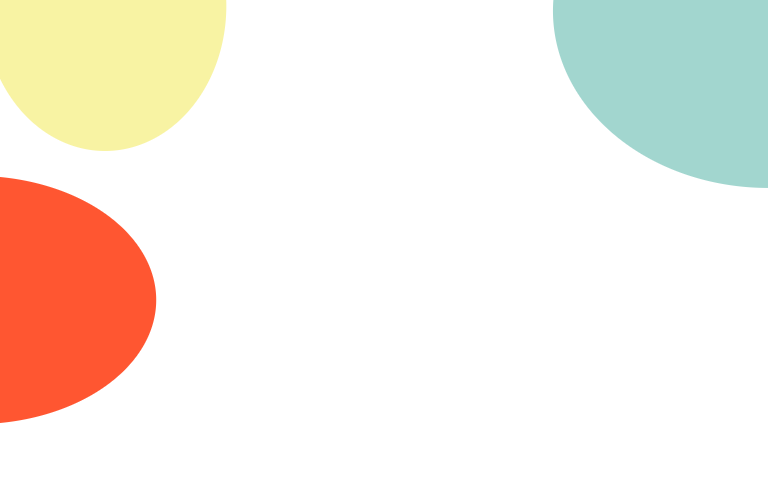
Give the GLSL for this background, as a Shadertoy shader.

```glsl
#define PAPER vec3(1.0, 1.0, 1.0)
#define YELLOW vec3(0.973, 0.953, 0.639)
#define TEAL vec3(0.635, 0.839, 0.812)
#define RED vec3(1.0, 0.337, 0.192)
// Ellipses: centre xy and radii zw, as fractions of the canvas
#define YELLOW_ELLIPSE vec4(0.1367, 0.9880, 0.1580, 0.2912)
#define TEAL_ELLIPSE vec4(1.0000, 0.9780, 0.2800, 0.3554)
#define RED_ELLIPSE vec4(-0.0326, 0.3976, 0.2360, 0.2494)

// Approximate signed distance to an ellipse, in canvas heights
float ellipseDistance(vec2 point, vec2 radii) {
    float level = length(point / radii);
    float slope = length(point / (radii * radii));
    return level * (level - 1.0) / max(slope, 1e-4);
}

// Smooth coverage across one pixel at the edge
float ellipseMask(vec2 position, vec4 ellipse) {
    vec2 scale = vec2(iResolution.x / iResolution.y, 1.0);
    float dist = ellipseDistance((position - ellipse.xy) * scale, ellipse.zw * scale);
    return clamp(0.5 - dist * iResolution.y, 0.0, 1.0);
}

void mainImage(out vec4 fragColor, in vec2 fragCoord) {
    vec2 position = fragCoord / iResolution.xy;

    // Flat ellipses cropped by the canvas borders
    vec3 color = PAPER;
    color = mix(color, YELLOW, ellipseMask(position, YELLOW_ELLIPSE));
    color = mix(color, TEAL, ellipseMask(position, TEAL_ELLIPSE));
    color = mix(color, RED, ellipseMask(position, RED_ELLIPSE));

    fragColor = vec4(color, 1.0);
}
```
